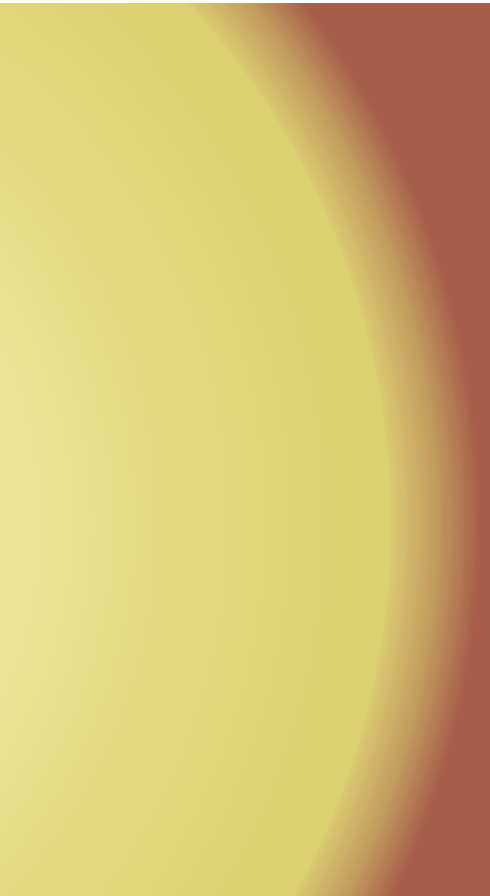
Write a Shadertoy shader that draws this background.

```glsl
// Smooth staircase: n soft steps across 0..1
float softSteps(float t, float n) {
    float s = t * n;
    return (floor(s) + smoothstep(0.2, 0.8, fract(s))) / n;
}

// Radial yellow ramp of the large disc
vec3 discColor(float r) {
    vec3 inner = mix(vec3(0.928, 0.894, 0.585), vec3(0.894, 0.849, 0.500),
                     smoothstep(0.40, 0.66, r));
    return mix(inner, vec3(0.859, 0.820, 0.440), smoothstep(0.58, 0.857, r));
}

// Halo fading from the rim into the red backdrop
vec3 haloColor(float t) {
    vec3 amber = vec3(0.765, 0.610, 0.370);
    vec3 warm = mix(vec3(0.855, 0.790, 0.440), amber, min(t * 2.0, 1.0));
    return mix(warm, vec3(0.650, 0.369, 0.290), max(t * 2.0 - 1.0, 0.0));
}

void mainImage(out vec4 fragColor, in vec2 fragCoord) {
    vec2 uv = fragCoord / iResolution.y;
    float pixel = 1.0 / iResolution.y;

    // Disc centred beyond the left side
    float r = length(uv - vec2(-0.4206, 0.4167));
    float t = clamp((r - 0.857) / 0.100, 0.0, 1.0);
    vec3 halo = haloColor(mix(t, softSteps(t, 8.0), 0.35));
    vec3 color = mix(discColor(r), halo, smoothstep(-pixel, pixel, r - 0.857));

    // Thin white strip along the top
    color = mix(color, vec3(1.0), smoothstep(-0.5 * pixel, 0.5 * pixel, uv.y - 0.9965));

    fragColor = vec4(color, 1.0);
}
```
